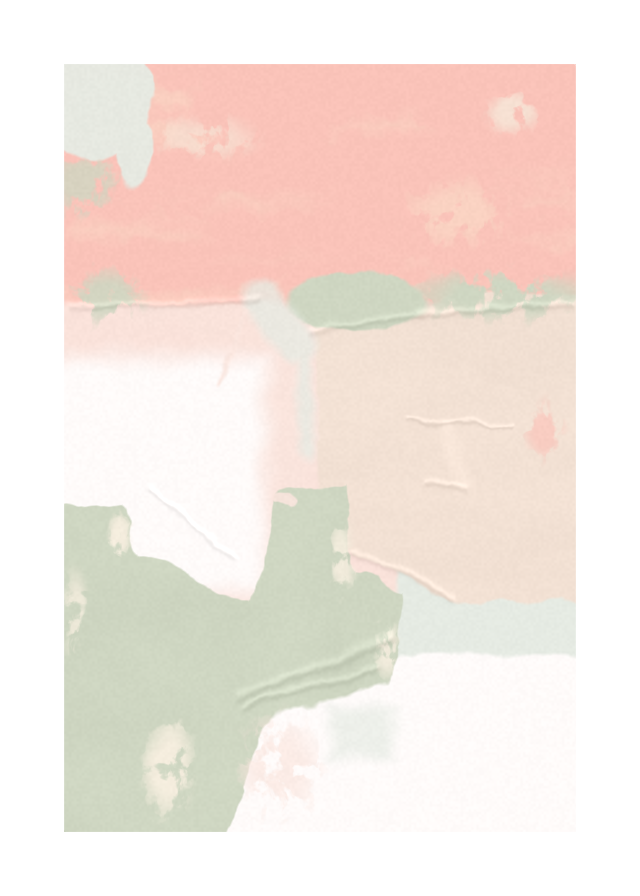
This background is drawn by a Shadertoy shader. Its source:

```glsl
// Abstract palette-knife painting in pink, beige, sage and white on a framed sheet.

const vec2 SHEET = vec2(5.48, 7.68);
const vec3 PINK = vec3(0.98, 0.765, 0.725);
const vec3 PEACH = vec3(0.98, 0.84, 0.77);
const vec3 WHITE = vec3(1.0, 0.985, 0.98);
const vec3 BEIGE = vec3(0.95, 0.882, 0.83);
const vec3 SAGE = vec3(0.81, 0.84, 0.76);
const vec3 MINT = vec3(0.90, 0.92, 0.89);
const vec3 BLUSH = vec3(0.98, 0.90, 0.87);
const vec3 CREAM = vec3(0.96, 0.93, 0.87);

float hash(vec2 p) {
    vec3 q = fract(vec3(p.xyx) * 0.1031);
    q += dot(q, q.yzx + 33.33);
    return fract((q.x + q.y) * q.z);
}

float noise(vec2 p) {
    vec2 i = floor(p), f = fract(p);
    f = f * f * (3.0 - 2.0 * f);
    return mix(mix(hash(i), hash(i + vec2(1, 0)), f.x),
               mix(hash(i + vec2(0, 1)), hash(i + vec2(1, 1)), f.x), f.y);
}

float fbm(vec2 p) {
    float sum = 0.0, amp = 0.5;
    for (int i = 0; i < 4; i++) {
        sum += amp * noise(p);
        p = mat2(1.6, 1.2, -1.2, 1.6) * p + 7.3;
        amp *= 0.5;
    }
    return sum;
}

float box(vec2 p, vec2 c, vec2 h) {
    vec2 q = abs(p - c) - h;
    return length(max(q, 0.0)) + min(max(q.x, q.y), 0.0);
}

float ellipse(vec2 p, vec2 c, vec2 r) {
    return (length((p - c) / r) - 1.0) * min(r.x, r.y);
}

float segment(vec2 p, vec2 a, vec2 b) {
    vec2 d = b - a;
    return length(p - a - d * clamp(dot(p - a, d) / dot(d, d), 0.0, 1.0));
}

// Lays a colour over the region where d is negative.
void paint(inout vec3 col, vec3 tint, float d, float soft, float alpha) {
    float w = max(soft, fwidth(d));
    col = mix(col, tint, alpha * (1.0 - smoothstep(-w, w, d)));
}

// Broken dry paint inside a soft ellipse.
void scrape(inout vec3 col, vec3 tint, vec2 p, vec2 c, vec2 r, float alpha) {
    float fade = 1.0 - smoothstep(0.3, 1.0, length((p - c) / r));
    float rough = fbm(p * vec2(9.0, 7.0) + c * 5.0);
    col = mix(col, tint, alpha * smoothstep(0.55, 0.72, rough + 0.28 * fade) * fade);
}

// Raised knife line, lit on one side and shaded on the other.
float ridge(vec2 p, vec2 a, vec2 b, float w) {
    vec2 d = normalize(b - a);
    float side = dot(p - a, vec2(-d.y, d.x)) / w;
    float dist = segment(p, a, b) / w;
    return side * exp(-dist * dist) * 0.12;
}

void mainImage(out vec4 fragColor, in vec2 fragCoord) {
    vec2 s = fragCoord / iResolution.xy * SHEET;
    vec2 wob = vec2(fbm(s * 4.0), fbm(s * 4.0 + 31.0)) - 0.47;
    vec2 p = s + 0.13 * wob;
    float x = p.x, y = p.y;

    // Pink field with horizontal streaks
    float streak = fbm(s * vec2(0.9, 3.5) + wob);
    vec3 col = mix(PINK, PEACH, 0.65 * smoothstep(0.45, 0.8, streak));
    scrape(col, CREAM, p, vec2(1.75, 6.5), vec2(0.6, 0.25), 0.5);
    scrape(col, CREAM, p, vec2(4.4, 6.7), vec2(0.3, 0.25), 0.7);
    scrape(col, PEACH, p, vec2(3.9, 5.85), vec2(0.6, 0.4), 0.8);

    // White field, blush seam and cool band
    paint(col, BLUSH, y - 5.08, 0.05, 0.9);
    paint(col, WHITE, box(p, vec2(1.2, 3.6), vec2(1.1, 1.02)), 0.16, 1.0);
    paint(col, BLUSH, box(p, vec2(2.5, 3.6), vec2(0.18, 1.2)), 0.25, 0.7);
    paint(col, MINT, box(p, vec2(4.3, 2.2), vec2(0.92, 0.6)), 0.03, 1.0);

    // Beige block
    float beigeLeft = 3.05 - 0.33 * smoothstep(2.9, 3.4, y);
    float beigeBase = 2.95 - 0.42 * smoothstep(2.9, 4.0, x);
    float beigeTop = 4.87 + 0.3 * smoothstep(3.3, 3.9, x);
    float beige = max(max(beigeLeft - x, beigeBase - y), y - beigeTop);
    paint(col, BEIGE + 0.03 * (streak - 0.5), beige, 0.02, 1.0);
    scrape(col, PINK, p, vec2(4.66, 3.98), vec2(0.22, 0.35), 0.7);
    paint(col, BEIGE + 0.03, segment(p, vec2(3.82, 4.0), vec2(3.98, 3.55)) - 0.08, 0.06, 0.8);

    // Sage mass with its raised crown
    float sageTop = 3.33 - 0.42 * smoothstep(1.05, 1.2, x) - 0.38 * smoothstep(1.2, 2.05, x)
        + 0.97 * smoothstep(2.12, 2.42, x) - 0.72 * smoothstep(2.94, 3.06, x)
        - 0.18 * smoothstep(3.1, 3.45, x);
    paint(col, SAGE + 0.03 * (fbm(s * 2.0) - 0.5), max(y - sageTop, x - 3.42), 0.01, 1.0);
    paint(col, BLUSH, segment(p, vec2(2.4, 3.42), vec2(2.5, 3.38)) - 0.05, 0.01, 0.9);
    scrape(col, CREAM, p, vec2(1.45, 1.1), vec2(0.28, 0.6), 1.0);
    scrape(col, CREAM, p, vec2(1.03, 3.05), vec2(0.16, 0.3), 1.0);
    scrape(col, CREAM, p, vec2(0.65, 2.4), vec2(0.15, 0.5), 0.8);
    scrape(col, CREAM, p, vec2(2.95, 2.9), vec2(0.15, 0.45), 0.9);
    scrape(col, CREAM, p, vec2(3.3, 2.1), vec2(0.2, 0.35), 0.9);

    // Lower white field
    float whiteTop = 0.35 + 1.2 * smoothstep(1.8, 2.4, x) + 0.25 * smoothstep(2.3, 3.3, x)
        + 0.26 * smoothstep(3.28, 3.45, x);
    paint(col, WHITE, y - whiteTop, 0.025, 1.0);
    paint(col, MINT, box(p, vec2(3.1, 1.4), vec2(0.28, 0.22)), 0.1, 0.7);
    scrape(col, BLUSH, p, vec2(2.4, 1.1), vec2(0.5, 0.6), 0.7);

    // Sage leaf and broken strip along the seam
    scrape(col, SAGE, p, vec2(4.3, 5.15), vec2(1.1, 0.32), 1.0);
    scrape(col, SAGE, p, vec2(0.9, 5.15), vec2(0.5, 0.35), 0.9);
    paint(col, SAGE, ellipse(p, vec2(3.07, 5.1), vec2(0.58, 0.26)), 0.015, 1.0);
    scrape(col, SAGE, p, vec2(0.7, 6.1), vec2(0.45, 0.4), 0.8);

    // Mint corner and translucent strokes
    float corner = min(ellipse(p, vec2(0.82, 6.85), vec2(0.5, 0.55)),
                       ellipse(p, vec2(1.13, 6.4), vec2(0.17, 0.34)));
    paint(col, MINT, corner, 0.015, 0.95);
    float stroke = min(segment(p, vec2(2.25, 5.1), vec2(2.55, 4.75)) - 0.17,
                       segment(p, vec2(2.6, 4.7), vec2(2.63, 3.8)) - 0.06);
    paint(col, MINT, stroke, 0.06, 0.75);
    paint(col, BLUSH, segment(p, vec2(2.1, 5.0), vec2(1.86, 4.4)) - 0.02, 0.02, 0.8);

    // Knife ridges and paper grain
    float relief = ridge(p, vec2(0.6, 5.05), vec2(2.2, 5.1), 0.03)
        + ridge(p, vec2(2.05, 1.7), vec2(3.35, 2.2), 0.04)
        + ridge(p, vec2(2.1, 1.62), vec2(3.2, 1.95), 0.03)
        + ridge(p, vec2(3.05, 2.95), vec2(3.9, 2.56), 0.03)
        + ridge(p, vec2(3.5, 4.08), vec2(4.4, 4.02), 0.02)
        + ridge(p, vec2(3.65, 3.52), vec2(4.0, 3.5), 0.03)
        + ridge(p, vec2(1.3, 3.46), vec2(2.0, 2.9), 0.025)
        + ridge(p, vec2(2.7, 4.85), vec2(3.6, 4.98), 0.03)
        + ridge(p, vec2(3.6, 5.0), vec2(4.9, 5.08), 0.03);
    col += relief + 0.02 * (noise(s * 45.0) - 0.5);

    // White margin
    float frame = box(s, vec2(2.74, 3.84), vec2(2.19, 3.29));
    float edge = fwidth(frame);
    col = mix(col, vec3(1.0), smoothstep(-0.5 * edge, 0.5 * edge, frame));
    fragColor = vec4(clamp(col, 0.0, 1.0), 1.0);
}
```
